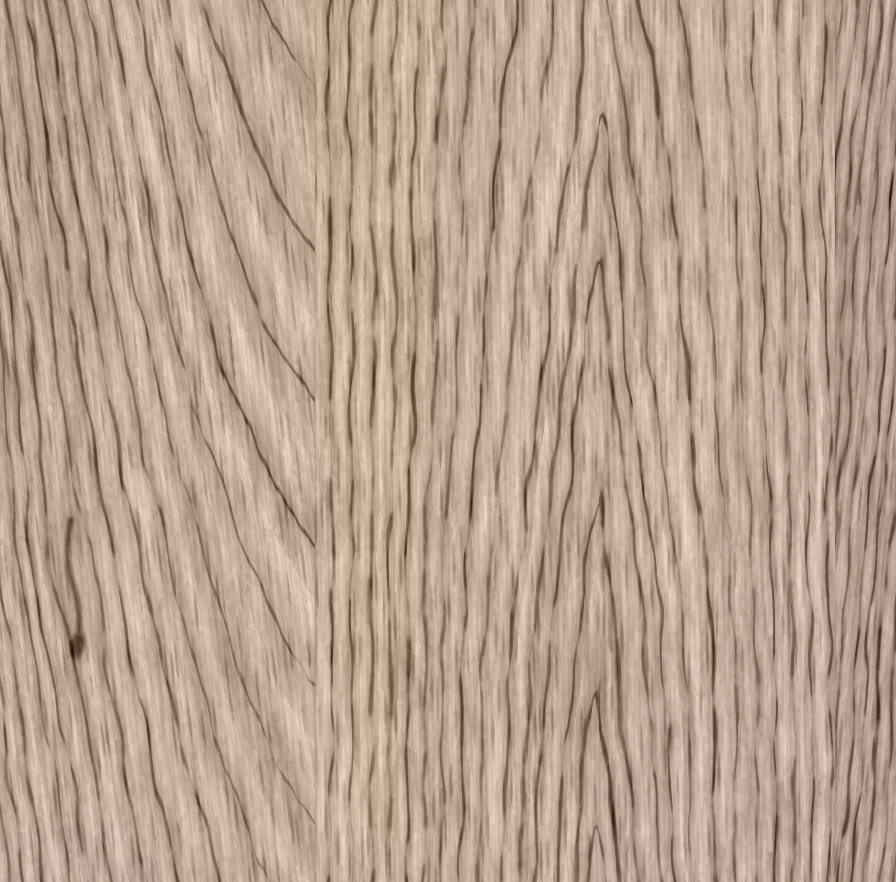
This texture is drawn by a Shadertoy shader. Its source:

```glsl
const vec3 OAK = vec3(0.762, 0.677, 0.607);
const vec3 HONEY = vec3(0.010, 0.004, -0.020);
const float LEFT_SEAM = 0.352;
const float RIGHT_SEAM = 0.932;
const float HEART = 0.668;              // axis of the cathedral arches
const vec2 KNOT = vec2(0.082, 0.335);

float hash1(float n) { return fract(sin(n * 127.1) * 43758.55); }

vec2 hash2(vec2 c) {
    return fract(sin(vec2(dot(c, vec2(127.1, 311.7)), dot(c, vec2(269.5, 183.3)))) * 43758.55);
}

// x: distance to the nearest cell point, y: random value of that cell
vec2 cellular(vec2 p) {
    vec2 base = floor(p), best = vec2(9.0, 0.0);
    for (int j = -1; j <= 1; j++)
    for (int i = -1; i <= 1; i++) {
        vec2 cell = base + vec2(i, j), rnd = hash2(cell);
        float d = length(cell + rnd - p);
        if (d < best.x) best = vec2(d, rnd.x);
    }
    return best;
}

float layeredSines(vec2 p) {
    return 0.5 * sin(p.x + 1.7 * sin(p.y)) + 0.3 * sin(2.3 * p.y + 1.3 * p.x + 2.0)
         + 0.2 * sin(5.1 * p.y - 2.7 * p.x + 4.0);
}

// Growth ring count; every whole step holds one dark vein
float ringField(vec2 p, int plank) {
    p.x += 0.006 * layeredSines(p * vec2(11.0, 6.0)) + 0.0016 * layeredSines(p * vec2(40.0, 19.0));
    if (plank == 0) {
        vec2 k = (p - KNOT) / vec2(0.035, 0.13);
        float bulge = 20.0 * (p.x - KNOT.x) * exp(-dot(k, k));
        return 50.0 * p.x - 61.0 * p.x * p.x + 6.2 * p.y - bulge;
    }
    if (plank == 1) {
        float d = abs(p.x - HEART);
        return sqrt(2300.0 * d * d + 0.08) + 4.6 * p.y * exp(-d * d / 0.02) + 0.1;
    }
    return 66.0 * (p.x - 0.08 * p.y) + 40.0;
}

// Dashes along one vein, from 0 (gap) to 1 (full)
float dashes(float y, float seed, float fill) {
    float wave = sin(y * 41.0 + seed * 60.0) + 0.8 * sin(y * 97.0 + seed * 170.0)
               + 0.9 * sin(y * 17.0 + seed * 310.0);
    return smoothstep(-0.7, 0.6, wave + fill);
}

// x: vein darkness, y: shade between the veins
vec2 veins(vec2 p, int plank, float jag, float pixel) {
    float e = 0.001;
    float g = ringField(p, plank);
    vec2 slope = vec2(ringField(p + vec2(e, 0.0), plank), ringField(p + vec2(0.0, e), plank)) - g;
    float density = max(length(slope) / e, 4.0);
    g += jag * density;

    float id = floor(g);
    float side = plank == 1 ? step(HEART, p.x) : 0.0;
    float seed = hash1(id + 13.0 * float(plank) + 57.0 * side);
    float center = 0.5 + 0.36 * (hash1(id + 3.7) - 0.5);
    center += 0.0012 * density * sin(p.y * 57.0 + seed * 40.0);
    float offset = fract(g) - center;

    float heart = plank == 1 ? exp(-pow((p.x - HEART) / 0.07, 2.0)) : 0.0;
    float dash = dashes(p.y, seed, plank == 0 ? 1.1 : 0.45 + 0.9 * heart);
    float halfWidth = (0.0014 + 0.0013 * hash1(seed * 91.0)) * (0.6 + 0.4 * dash);
    float dist = abs(offset) / density;
    float core = 1.0 - smoothstep(0.3 * halfWidth, halfWidth + 0.6 * pixel, dist);
    float halo = exp(-dist / 0.0042);
    float strength = mix(0.6, 1.0, seed) * mix(0.3, 1.0, dash);
    float shade = smoothstep(0.0, 0.55, abs(offset)) - 0.45 + 0.35 * offset;
    return vec2(strength * (0.27 * core + 0.075 * halo), shade);
}

// Fine fibres and slender pores along the trunk, with a slight surface grain
float fibres(vec2 q) {
    vec2 fine = cellular(q * vec2(215.0, 12.0));
    vec2 broad = cellular(q * vec2(85.0, 4.5) + 31.0);
    vec2 pore = cellular(q * vec2(150.0, 13.0) + 77.0);
    vec2 grain = cellular(q * vec2(250.0, 110.0) + 15.0);
    float poreMask = (1.0 - smoothstep(0.1, 0.42, pore.x)) * step(0.66, pore.y);
    return 0.12 * (0.47 - fine.x) + 0.07 * (fine.y - 0.5)
         + 0.07 * (0.47 - broad.x) + 0.055 * (grain.y - 0.5) - 0.13 * poreMask;
}

// Dark slit with a swollen lower end
float knot(vec2 p, float pixel) {
    vec2 q = p - KNOT;
    q.x += 0.07 * q.y + 0.004 * sin(q.y * 48.0);
    float along = clamp(q.y, -0.075, 0.075);
    float slit = length(q - vec2(0.0, along)) - 0.0032;
    float bulb = length((q + vec2(0.0, 0.066)) * vec2(1.0, 0.5)) - 0.008;
    float d = min(slit, bulb);
    return 0.33 * (1.0 - smoothstep(-0.004, 0.002 + pixel, d)) + 0.07 * exp(-max(d, 0.0) / 0.012);
}

void mainImage(out vec4 fragColor, in vec2 fragCoord) {
    vec2 p = fragCoord / iResolution.xy;
    float pixel = 1.0 / iResolution.y;
    int plank = p.x < LEFT_SEAM ? 0 : (p.x < RIGHT_SEAM ? 1 : 2);
    float lean = plank == 0 ? 0.11 : (plank == 1 ? 0.015 : -0.08);
    vec2 q = vec2(p.x + lean * p.y, p.y);

    float jag = 0.0032 * (cellular(q * vec2(110.0, 13.0) + 9.0).x - 0.47);
    vec2 vein = veins(p, plank, jag, pixel);
    float tone = fibres(q) + 0.085 * vein.y - vein.x;

    // Broad light and shade
    tone += 0.024 * layeredSines(q * vec2(34.0, 5.0));
    vec2 h = (p - vec2(HEART, 0.24)) / vec2(0.06, 0.13);
    tone -= 0.05 * exp(-dot(h, h));
    tone -= plank == 2 ? 0.06 : 0.0;
    tone -= 0.06 * (1.0 - smoothstep(0.0, 0.16, p.x)) * smoothstep(0.2, 0.9, p.y);
    if (plank == 0) tone -= knot(p, pixel);

    // Plank joints
    tone -= 0.06 * exp(-abs(p.x - LEFT_SEAM) / 0.002);
    tone -= 0.08 * exp(-abs(p.x - RIGHT_SEAM) / 0.003);

    float warmth = exp(-pow((p.x - 0.42) / 0.12, 2.0)) + 0.6 * p.y * (1.0 - p.x) - 0.4;
    vec3 color = OAK + tone + HONEY * warmth;
    fragColor = vec4(clamp(color, 0.0, 1.0), 1.0);
}
```
